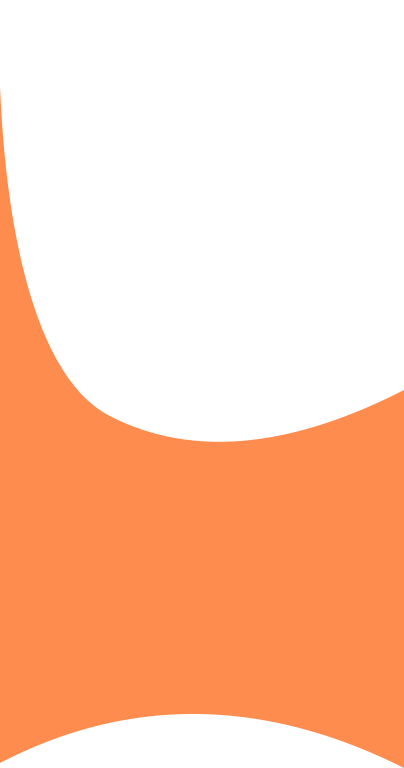
Reproduce this background procedurally as a WebGL 1 fragment shader.

```glsl
precision highp float;
// A flat orange band on white, bounded above by a steep wall that sweeps
// into a shallow bowl and below by a low hill. Each edge is a cubic Bezier
// solved for its height at x, then smoothed by distance to the edge.

uniform vec2 u_resolution;

#define PAPER vec3(1.0)
#define ORANGE vec3(1.0, 0.549, 0.31)
#define JOINT vec2(0.2673, 0.4596)
#define SOLVE_STEPS 18

vec2 bezier(vec2 a, vec2 b, vec2 c, vec2 d, float t) {
  float s = 1.0 - t;
  return s * s * s * a + 3.0 * s * s * t * b + 3.0 * s * t * t * c + t * t * t * d;
}

vec2 bezierTangent(vec2 a, vec2 b, vec2 c, vec2 d, float t) {
  float s = 1.0 - t;
  return 3.0 * (s * s * (b - a) + 2.0 * s * t * (c - b) + t * t * (d - c));
}

// Coverage of the area above a curve whose x grows steadily with t.
float above(vec2 p, vec2 a, vec2 b, vec2 c, vec2 d) {
  float t = 0.5;
  float stride = 0.25;
  for (int i = 0; i < SOLVE_STEPS; i++) {
    t += bezier(a, b, c, d, t).x < p.x ? stride : -stride;
    stride *= 0.5;
  }
  vec2 tangent = bezierTangent(a, b, c, d, t) * u_resolution;
  float rise = (p.y - bezier(a, b, c, d, t).y) * u_resolution.y;
  float pixelDistance = rise * tangent.x / length(tangent);
  return clamp(pixelDistance + 0.5, 0.0, 1.0);
}

void main() {
  vec2 p = gl_FragCoord.xy / u_resolution;

  // Upper edge: wall on the left, bowl on the right
  float wall = above(p, vec2(0.0, 0.8893), vec2(0.0149, 0.6875),
                     vec2(0.0941, 0.5091), JOINT);
  float bowl = above(p, JOINT, vec2(0.4686, 0.4040),
                     vec2(0.7129, 0.4150), vec2(1.0, 0.4922));
  float upper = p.x < JOINT.x ? wall : bowl;

  // Lower edge: hill along the bottom
  float hill = above(p, vec2(0.0, 0.0065), vec2(0.3201, 0.0938),
                     vec2(0.6535, 0.0915), vec2(1.0, 0.0));

  float band = hill * (1.0 - upper);
  gl_FragColor = vec4(mix(PAPER, ORANGE, band), 1.0);
}
```
